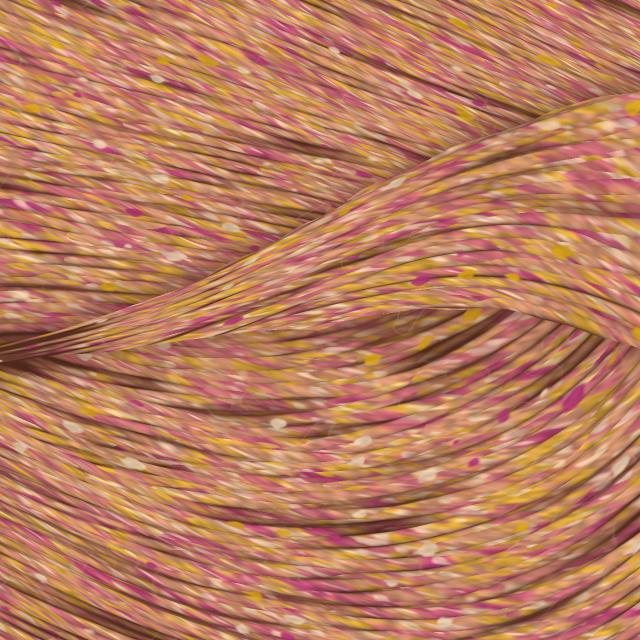
Write a WebGL 2 fragment shader that draws this texture.

```glsl
#version 300 es
precision highp float;

uniform vec2 u_resolution;
out vec4 fragColor;

#define STRAND_WIDTH 0.0195
#define WANDER 0.036
#define CROSSING 0.05
#define TWIST 0.28
#define FLECK_CHANCE 0.24
#define FUZZ 0.22
#define SAMPLES 2

const vec3 SHADOW = vec3(0.27, 0.13, 0.085);
const vec3 TAN = vec3(0.79, 0.55, 0.42);
const vec3 OCHRE = vec3(0.82, 0.62, 0.22);
const vec3 PINK = vec3(0.75, 0.38, 0.44);
const vec3 MAGENTA = vec3(0.69, 0.20, 0.44);
const vec3 YELLOW = vec3(0.84, 0.64, 0.08);
const vec3 CREAM = vec3(0.90, 0.80, 0.68);

float hash(vec2 p) {
  vec3 q = fract(p.xyx * vec3(0.1031, 0.1030, 0.0973));
  q += dot(q, q.yzx + 33.33);
  return fract((q.x + q.y) * q.z);
}

float noise(vec2 p) {
  vec2 cell = floor(p), f = fract(p);
  f = f * f * (3.0 - 2.0 * f);
  float low = mix(hash(cell), hash(cell + vec2(1, 0)), f.x);
  float high = mix(hash(cell + vec2(0, 1)), hash(cell + vec2(1, 1)), f.x);
  return mix(low, high, f.y);
}

// Dyed fibres: short streaks twisted along the strand
vec3 fibreColour(vec2 q, float seed) {
  vec2 t = vec2(q.x, q.y + TWIST * q.x);
  float ochre = noise(t * vec2(24, 130) + seed);
  float pink = noise(t * vec2(19, 110) + seed + 71.0);
  float pale = noise(t * vec2(32, 170) + seed + 143.0);
  float clump = noise(q * vec2(7, 22) + seed + 29.0);
  vec3 colour = mix(TAN, OCHRE, smoothstep(0.48, 0.76, ochre));
  colour = mix(colour, PINK, 0.9 * smoothstep(0.47, 0.72, pink * 0.8 + clump * 0.2));
  colour = mix(colour, MAGENTA, 0.8 * smoothstep(0.66, 0.88, pink * 0.5 + clump * 0.5));
  colour = mix(colour, CREAM, 0.7 * smoothstep(0.6, 0.9, pale));
  return colour * (0.84 + 0.32 * noise(t * vec2(55, 260) + seed));
}

// Three sheets of strands; the highest one shows. q = (along, across)
vec3 yarn(vec2 q, float seed, float sink) {
  float top = -1.0, topSide = 0.0, topSeed = 0.0;
  vec2 topPos = q;
  for (int i = 0; i < 3; i++) {
    float sheet = float(i), s = seed + sheet * 17.0;
    vec2 r = q;
    r.y += WANDER * (noise(q * vec2(3, 6) + s) - 0.5) + CROSSING * (sheet - 1.0) * q.x;
    float row = r.y / STRAND_WIDTH + sheet * 0.37 + 100.0;
    float id = floor(row), side = 2.0 * fract(row) - 1.0;
    float key = hash(vec2(id, s));
    float lift = noise(vec2(q.x * 5.0 + key * 50.0, id + s));
    float height = 0.6 * sqrt(max(0.0, 1.0 - side * side)) + 0.75 * lift;
    if (height > top) {
      top = height; topSide = side; topPos = r; topSeed = s + key * 40.0;
    }
  }
  float profile = sqrt(max(0.0, 1.0 - topSide * topSide));
  vec3 colour = fibreColour(topPos, topSeed) * (0.76 + 0.26 * profile + 0.07 * topSide);
  return mix(SHADOW, colour, 0.1 + 0.9 * smoothstep(0.5, 1.08, top - sink));
}

// Scattered slubs of undyed and bright wool
vec3 addFlecks(vec3 colour, vec2 q, float seed) {
  vec2 grid = q / vec2(0.075, 0.036) + 50.0;
  grid.x += hash(vec2(floor(grid.y), seed));
  vec2 cell = floor(grid) + seed;
  vec2 offset = fract(grid) - 0.5 - 0.3 * (vec2(hash(cell + 3.1), hash(cell + 8.7)) - 0.5);
  float size = mix(0.14, 0.32, hash(cell + 5.3));
  float shape = length(offset * vec2(1.1, 1.0)) + 0.14 * (noise(q * vec2(90, 140)) - 0.5);
  float cover = smoothstep(size, size - 0.12, shape) * step(hash(cell), FLECK_CHANCE);
  float kind = hash(cell + 13.9);
  vec3 wool = kind < 0.45 ? CREAM : (kind < 0.77 ? YELLOW : MAGENTA);
  wool *= 0.88 + 0.2 * noise(q * vec2(70, 200));
  return mix(colour, wool, 0.9 * cover);
}

// Three overlapping bundles: upper fan, middle band, lower sweep
vec3 skein(vec2 p) {
  float ragged = 0.012 * (noise(p * vec2(14, 30)) - 0.5);
  float ridge = 0.462 + 0.4 * p.x - 0.025 * sin(6.283 * p.x);
  float depth = ridge - p.y;
  float band = depth * exp(-1.7 * p.x);
  float bandEdge = 0.075 * min(1.0, 0.35 + 1.3 * p.x);
  float beyond = (band - bandEdge) * exp(1.7 * p.x);
  float shade = 0.0, sink = 0.0, seed;
  vec2 q;
  if (depth + ragged < 0.0) {
    q = vec2(p.x, p.y + 0.8 * (p.y - 0.55) * p.x + 0.22 * p.x * p.x);
    shade = 0.4 * exp(depth / 0.025);
    seed = 11.0;
  } else if (beyond + ragged < 0.0) {
    q = vec2(p.x, -3.3 * band);
    seed = 83.0;
  } else {
    float bend = p.x - 0.62 + 0.55 * p.y;
    q = vec2(p.x, p.y - 0.6 * bend * bend);
    shade = 0.3 * exp(-max(beyond, 0.0) / 0.03);
    sink = 0.3 * exp(-dot((p - vec2(0.74, 0.41)) * vec2(6, 14), (p - vec2(0.74, 0.41)) * vec2(6, 14)));
    seed = 157.0;
  }
  vec2 pit = (p - vec2(0.0, 0.455)) * vec2(7, 22);
  sink += 0.55 * exp(-dot(pit, pit));
  vec3 colour = addFlecks(yarn(q, seed, sink), q, seed);
  colour = mix(colour, SHADOW, shade);

  // Loose hairs
  vec2 h = mat2(0.8, 0.6, -0.6, 0.8) * p;
  float hair = smoothstep(0.06, 0.0, abs(noise(h * vec2(34, 26)) - 0.5));
  hair *= smoothstep(0.45, 0.8, noise(p * 24.0 + 61.0));
  return mix(colour, vec3(0.80, 0.62, 0.50), FUZZ * hair);
}

void main() {
  vec3 sum = vec3(0);
  for (int j = 0; j < SAMPLES; j++)
    for (int i = 0; i < SAMPLES; i++) {
      vec2 jitter = (vec2(i, j) + 0.5) / float(SAMPLES) - 0.5;
      sum += skein((gl_FragCoord.xy + jitter) / u_resolution);
    }
  fragColor = vec4(sum / float(SAMPLES * SAMPLES), 1);
}
```
